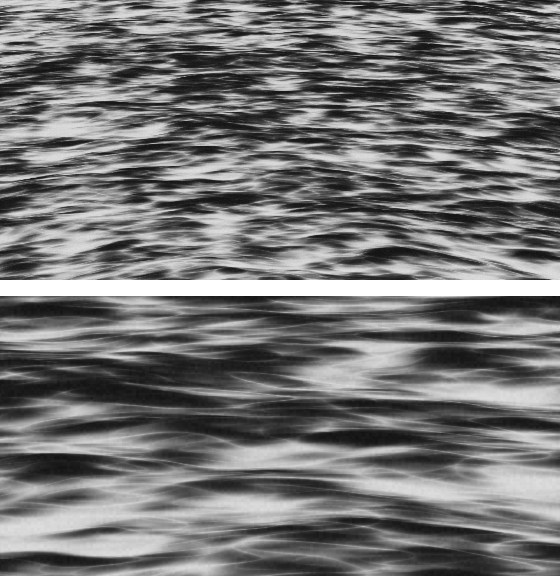
Top: the whole. Bottom: its middle third, enlarged.
Write a Shadertoy shader that draws this texture.

```glsl
// Choppy open water in grey tones, seen at a low angle.
// Octaves of flattened gradient noise ride on one another in perspective;
// each adds soft steepened faces and long thin glints along its crests.

vec2 hash2(vec2 p) {
    vec3 h = fract(p.xyx * vec3(0.1031, 0.1030, 0.0973));
    h += dot(h, h.yzx + 33.33);
    return fract((h.xx + h.yz) * h.zy);
}

// Gradient noise scaled to roughly unit variance
float noise(vec2 p) {
    vec2 cell = floor(p), f = p - cell;
    vec2 w = f * f * (3.0 - 2.0 * f);
    vec2 e = vec2(0.0, 1.0);
    float a = dot(hash2(cell) * 2.0 - 1.0, f);
    float b = dot(hash2(cell + e.yx) * 2.0 - 1.0, f - e.yx);
    float c = dot(hash2(cell + e.xy) * 2.0 - 1.0, f - e.xy);
    float d = dot(hash2(cell + e.yy) * 2.0 - 1.0, f - e.yy);
    return 5.8 * mix(mix(a, b, w.x), mix(c, d, w.x), w.y);
}

// Noise whose dark-to-bright edges are steepened in the upward direction
float wave(vec2 p) {
    return noise(p + vec2(0.0, 0.11 * noise(p)));
}

// Continuous thin bright lines, centred on zero
float glint(vec2 p) {
    return 3.6 * (exp(-2.0 * abs(noise(p))) - 0.336);
}

void mainImage(out vec4 fragColor, in vec2 fragCoord) {
    vec2 p = fragCoord / iResolution.y;
    float side = p.x - 1.0;

    // Perspective plane, with rows bending down towards both sides
    vec2 water = vec2(4.4 * side, 62.0) / (2.8 - p.y);
    water.y += 0.6 * side * side;

    // Broad bands of reflected sky
    float drift = 0.06 * noise(vec2(p.x * 1.3, p.y * 3.0) + 41.0);
    float light = 0.5 * cos(15.0 * (p.y - 0.48 + 0.05 * side + drift));

    // Swell down to ripples, each octave displaced by the larger ones
    vec2 frequency = vec2(1.0);
    for (int i = 0; i < 5; i++) {
        float octave = float(i);
        vec2 q = water * frequency + 17.3 * octave + 60.0;
        q.y += 0.25 * sin(octave * 2.4 + 1.0) * q.x;
        float height = wave(q);
        float line = glint(q * vec2(0.6, 0.8) + 90.0);
        float strength = 0.75 * exp(-0.32 * (octave - 1.9) * (octave - 1.9));
        light += strength * (0.8 * height + 0.5 * line);
        water.y += 0.065 * height / frequency.y;
        frequency *= vec2(1.85, 1.95);
    }

    // Film-like response and faint grain
    float tone = 1.0 / (1.0 + exp(-1.65 * light));
    float grain = hash2(floor(p * 256.0) + 7.0).x - 0.5;
    float grey = 0.085 + 0.77 * pow(tone, 1.2) + 0.03 * grain;
    fragColor = vec4(vec3(grey), 1.0);
}
```
